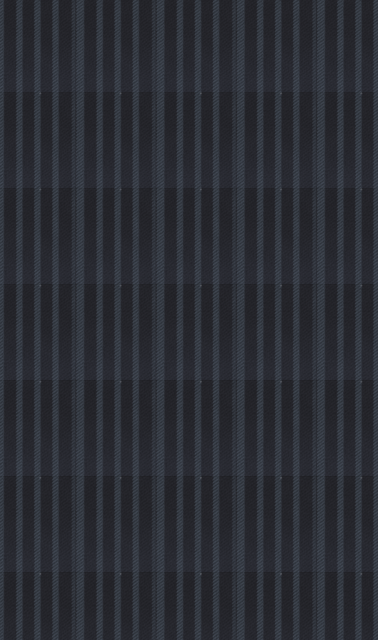
This texture is drawn by a Shadertoy shader. Its source:

```glsl
const float TAU = 6.2831853;

vec2 gradientDir(vec2 cell, float period) {
    cell = mod(cell, period);
    float h = fract(sin(dot(cell, vec2(127.1, 311.7))) * 43758.5);
    return vec2(cos(TAU * h), sin(TAU * h));
}

// Gradient noise that wraps on the cloth tile
float tileNoise(vec2 tile, float period) {
    vec2 p = tile * period, i = floor(p), f = p - i;
    vec2 u = f * f * f * (f * (f * 6.0 - 15.0) + 10.0);
    vec2 e = vec2(1, 0);
    float a = dot(gradientDir(i, period), f);
    float b = dot(gradientDir(i + e, period), f - e);
    float c = dot(gradientDir(i + e.yx, period), f - e.yx);
    float d = dot(gradientDir(i + 1.0, period), f - 1.0);
    return mix(mix(a, b, u.x), mix(c, d, u.x), u.y);
}

float stripe(float x, float center, float halfWidth, float soft) {
    float d = abs(fract(x - center + 0.5) - 0.5);
    return 1.0 - smoothstep(halfWidth - soft, halfWidth + soft, d);
}

void mainImage(out vec4 fragColor, in vec2 fragCoord) {
    vec2 repeats = vec2(4.71, 6.66);
    vec2 pixel = repeats / iResolution.xy;
    vec2 p = fragCoord * pixel - vec2(0.0, 0.7025);
    vec2 tile = fract(p);

    // Diagonal twill, softened when its ribs approach pixel size
    float ribs = sin(TAU * (30.0 * p.y - 18.0 * p.x));
    ribs *= 1.0 - smoothstep(0.4, 0.7, 30.0 * pixel.y);
    float fiber = tileNoise(tile, 48.0);
    float blotch = tileNoise(tile, 5.0);

    // Three single stripes, then a narrow and wide pair
    float soft = max(pixel.x, 0.008);
    float x = p.x + 0.004 * ribs;
    float weave = 0.0;
    for (int i = 0; i < 3; i++)
        weave = max(weave, stripe(x, 0.243 + 0.225 * float(i), 0.039, soft));
    weave = max(weave, 0.7 * stripe(x, 0.918, 0.023, soft));
    weave = max(weave, stripe(x, 1.0, 0.049, soft));

    // Each tile fades from a bluish foot to a darker head
    float foot = 1.0 - smoothstep(0.0, 0.75, tile.y);
    vec3 ground = mix(vec3(0.139, 0.141, 0.162), vec3(0.160, 0.166, 0.196), foot);
    vec3 thread = mix(vec3(0.208, 0.230, 0.264), vec3(0.218, 0.240, 0.278), foot);
    vec3 color = mix(ground, thread, weave);
    color *= 1.0 + mix(0.055, 0.13, weave) * ribs + 0.14 * fiber + 0.06 * blotch;

    // Seam line and the pale slub just below it
    float seam = 1.0 - smoothstep(0.0, max(pixel.y, 0.012), 1.0 - tile.y);
    color *= 1.0 - 0.07 * seam;
    vec2 slub = (tile - vec2(0.503, 0.986)) * vec2(0.833, 1.0);
    color += 0.13 * (1.0 - smoothstep(0.004, 0.016, length(slub)));

    fragColor = vec4(color, 1.0);
}
```
